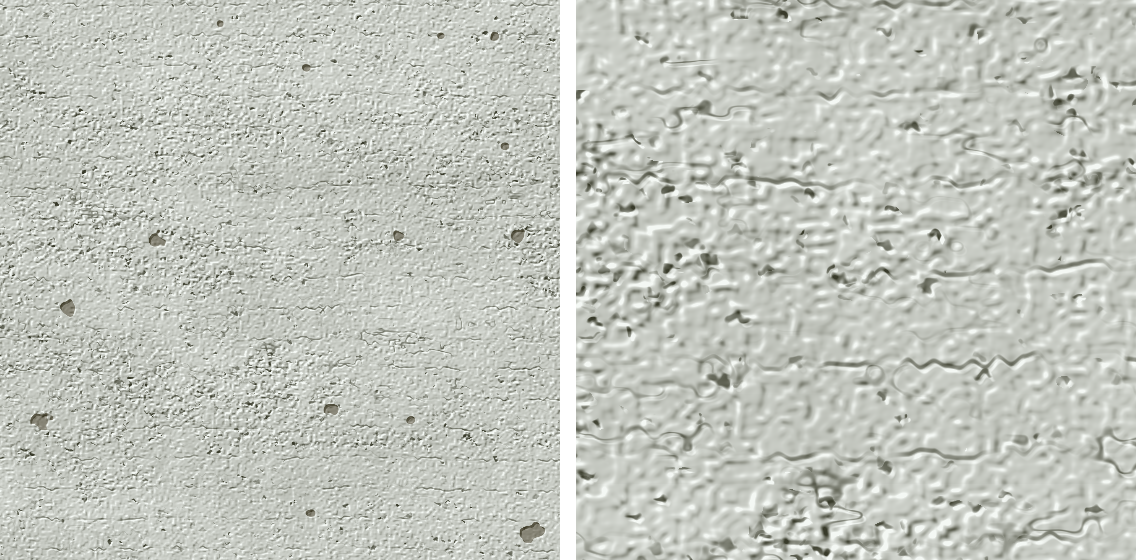
Left: the whole. Right: its middle third, enlarged.
Give the GLSL for this texture, as a WebGL 1 fragment shader.

```glsl
precision highp float;
// Weathered board-marked concrete: pale grey-green, finely grained and lit from the upper left.
// Cellular chips, contour cracks and horizontal seams form a relief that is shaded by
// comparing neighbouring depths; a sparse grid of ragged cavities is laid on top.
uniform vec2 u_resolution;

float hash(vec2 p) {
  vec3 q = fract(p.xyx * vec3(0.1031, 0.1030, 0.0973));
  q += dot(q, q.yzx + 33.33);
  return fract((q.x + q.y) * q.z);
}

float noise(vec2 p) {
  vec2 cell = floor(p), f = fract(p);
  f = f * f * (3.0 - 2.0 * f);
  return mix(mix(hash(cell), hash(cell + vec2(1.0, 0.0)), f.x),
             mix(hash(cell + vec2(0.0, 1.0)), hash(cell + 1.0), f.x), f.y);
}

// Patches of worn surface, calmer near the top and bottom, plus two pitted strips
float roughness(vec2 p) {
  float fromMiddle = abs(p.y - 0.5);
  float patches = 0.5 * noise(p * vec2(6.0, 14.0) + 3.0) + 0.5 * noise(p * vec2(24.0, 50.0));
  float worn = smoothstep(0.35, 0.78, patches) * (1.0 - 0.6 * smoothstep(0.25, 0.48, fromMiddle));
  float strip = 1.0 - smoothstep(0.010, 0.020, abs(fromMiddle - 0.285));
  return max(worn, strip * smoothstep(0.5, 0.6, noise(vec2(p.x * 6.0, floor(p.y * 2.0) * 5.0 + 8.0))));
}

// Small irregular chips, one candidate per cell
float chips(vec2 p, float rough) {
  vec2 q = p * vec2(92.0, 140.0);
  q += 0.9 * vec2(noise(p * 210.0), noise(p * 210.0 + 40.0));
  vec2 cell = floor(q);
  float depth = 0.0;
  for (int j = -1; j <= 1; j++) {
    for (int i = -1; i <= 1; i++) {
      vec2 id = cell + vec2(float(i), float(j));
      vec2 centre = id + vec2(hash(id + 11.0), hash(id + 57.0));
      float size = hash(id + 83.0);
      float radius = mix(0.16, 0.52, size * size);
      float present = step(hash(id + 131.0), 0.04 + 0.42 * rough);
      float disc = 1.0 - smoothstep(radius * 0.45, radius + 0.1, length(q - centre));
      float strength = hash(id + 29.0);
      depth = max(depth, present * disc * mix(0.3, 1.05, strength * strength));
    }
  }
  return depth;
}

// Broken, jagged horizontal joints between the boards
float seams(vec2 p) {
  float y = p.y * 18.5 + 0.16 * noise(p * vec2(6.0, 2.0)) + 0.14 * noise(p * vec2(130.0, 20.0));
  float line = 1.0 - smoothstep(0.0004, 0.0021, abs(fract(y) - 0.5) / 18.5);
  float broken = smoothstep(0.45, 0.9, noise(vec2(p.x * 60.0, floor(y) * 7.0)));
  return line * mix(0.08, 0.6, broken);
}

// Thin wandering cracks from noise contours, gathered in two bands
float cracks(vec2 p) {
  float level = noise(p * vec2(13.0, 50.0)) + 0.4 * noise(p * vec2(100.0, 150.0));
  float line = 1.0 - smoothstep(0.0, 0.06, abs(level - 0.72));
  float band = 1.0 - smoothstep(0.03, 0.11, abs(abs(p.y - 0.5) - 0.14));
  return 0.6 * line * smoothstep(0.4, 0.8, noise(p * vec2(35.0, 45.0) + 9.0)) * mix(0.25, 1.0, band);
}

float relief(vec2 p, float rough) {
  return max(chips(p, rough), max(seams(p), cracks(p)));
}

// Sparse larger holes, from small and round to wide and ragged
float cavity(vec2 p) {
  vec2 cell = floor(p * 6.0);
  vec2 centre = (cell + 0.25 + 0.5 * vec2(hash(cell + 5.0), hash(cell + 71.0))) / 6.0;
  float size = hash(cell + 17.0);
  float radius = mix(0.007, 0.020, size * size * size);
  float edge = radius * mix(1.0, 0.45 + 1.1 * noise(p * 95.0), 0.3 + 0.7 * size);
  float distanceOut = length((p - centre) * vec2(1.0, 1.15)) - edge;
  return step(0.62, hash(cell + 43.0)) * (1.0 - smoothstep(-0.001, 0.001, distanceOut));
}

void main() {
  vec2 p = gl_FragCoord.xy / min(u_resolution.x, u_resolution.y);
  vec2 toLight = vec2(-0.0020, 0.0024);
  float rough = roughness(p);

  // Broad stains, faint vertical streaks and board-to-board variation
  float tone = 0.785 + 0.09 * (noise(p * vec2(4.0, 9.0) + 20.0) - 0.5);
  tone += 0.05 * (noise(p * vec2(38.0, 6.0)) - 0.5) + 0.03 * (hash(vec2(floor(p.y * 18.5), 7.0)) - 0.5);
  tone -= 0.03 * rough;

  // Fine embossed grain: mostly quiet, with occasional sharp flecks
  vec2 g = p * vec2(215.0, 255.0) + 0.8 * noise(p * 90.0);
  float grain = noise(g) - noise(g + vec2(-0.6, 0.7));
  grain *= 0.5 + 1.6 * abs(grain);
  tone += grain * mix(0.28, 0.56, rough) + 0.05 * (noise(p * 120.0 + 60.0) - 0.5);

  // Dark recesses with lit lower-right edges
  float depth = relief(p, rough);
  float litEdge = max(relief(p + toLight, rough) - depth, 0.0);
  tone += 0.36 * litEdge - 0.82 * depth;

  // Cavity floors, shaded under the rim that faces the light
  float hole = cavity(p);
  float rimShadow = 1.0 - cavity(p + 1.6 * toLight);
  float floorTone = 0.34 + 0.2 * grain - 0.34 * rimShadow;
  tone = mix(tone + 0.15 * cavity(p + toLight), floorTone, hole);

  vec3 shadowColor = vec3(0.31, 0.32, 0.26);
  vec3 lightColor = vec3(0.91, 0.925, 0.905);
  vec3 color = mix(shadowColor, lightColor, clamp(tone, -0.15, 1.08));
  gl_FragColor = vec4(color + hole * vec3(0.015, -0.005, -0.015), 1.0);
}
```
